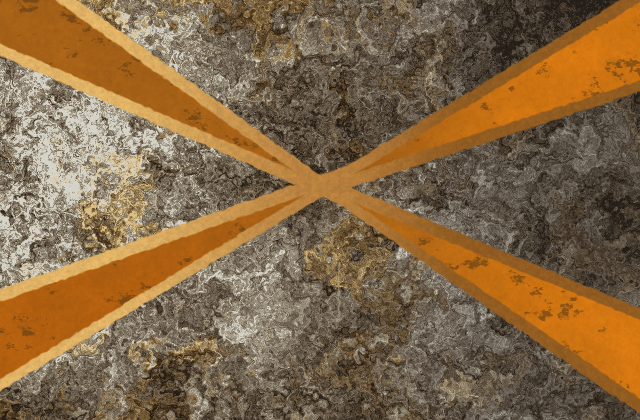
Write a Shadertoy shader that draws this background.

```glsl
// Four orange rays with gold borders cross over a mottled stone wall.
// Rays are wedges cut by two lines; the wall is warped fractal noise,
// toned by soft light fields that brighten the left and dim the right.

float hash(vec2 p) {
    vec3 h = fract(p.xyx * vec3(0.1031, 0.1030, 0.0973));
    h += dot(h, h.yzx + 33.33);
    return fract((h.x + h.y) * h.z);
}

float noise(vec2 p) {
    vec2 cell = floor(p), f = fract(p);
    f = f * f * (3.0 - 2.0 * f);
    return mix(mix(hash(cell), hash(cell + vec2(1, 0)), f.x),
               mix(hash(cell + vec2(0, 1)), hash(cell + vec2(1, 1)), f.x), f.y);
}

float fbm(vec2 p) {
    float sum = 0.0, weight = 0.3;
    for (int i = 0; i < 5; i++) {
        sum += weight * noise(p);
        p = mat2(1.6, 1.2, -1.2, 1.6) * p + 7.3;
        weight *= 0.76;
    }
    return sum / 0.933;
}

// Soft round light of the given radius
float glow(vec2 p, vec2 center, vec2 radius) {
    vec2 d = (p - center) / radius;
    return exp(-dot(d, d));
}

// Signed distance to the line from a to b, positive on its left
float side(vec2 p, vec2 a, vec2 b) {
    vec2 along = normalize(b - a);
    return along.x * (p.y - a.y) - along.y * (p.x - a.x);
}

// Wedge opening counterclockwise from first to last, negative inside
float wedge(vec2 p, vec2 apex, vec2 first, vec2 last) {
    return max(-side(p, apex, first), side(p, apex, last));
}

float cover(float d) {
    float blur = 1.1 / iResolution.y;
    return 1.0 - smoothstep(-blur, blur, d);
}

vec3 wall(vec2 p) {
    vec2 warp = vec2(fbm(p * 9.0), fbm(p * 9.0 + 31.0)) - 0.5;
    float broad = fbm(p * 5.0 + warp * 1.5);
    float flecks = fbm(p * vec2(25.0, 31.0) + warp * 9.0);
    float fine = fbm(p * 75.0 + warp * 14.0 + 50.0);

    // Large scale lighting
    float left = glow(p, vec2(0.02, 0.62), vec2(0.48, 0.38));
    float light = 0.43 + 0.25 * left
        + 0.15 * glow(p, vec2(0.88, 0.36), vec2(0.22, 0.13))
        + 0.13 * glow(p, vec2(0.30, 0.18), vec2(0.35, 0.22))
        + 0.10 * glow(p, vec2(0.45, 0.95), vec2(0.25, 0.20))
        - 0.13 * smoothstep(0.95, 1.5, p.x)
        - 0.10 * glow(p, vec2(1.35, 1.0), vec2(0.30, 0.25))
        - 0.10 * glow(p, vec2(0.74, 0.62), vec2(0.20, 0.12));
    float contrast = mix(1.0, 1.6, left) - 0.25 * smoothstep(0.9, 1.5, p.x);
    float tone = light + contrast * ((broad - 0.5) * 0.8
        + (flecks - 0.5) * 1.15 + (fine - 0.5) * 0.85);

    // Tonal ramp from crevice to chalk
    vec3 color = mix(vec3(0.15, 0.12, 0.09), vec3(0.30, 0.25, 0.19), smoothstep(0.0, 0.27, tone));
    color = mix(color, vec3(0.44, 0.39, 0.33), smoothstep(0.22, 0.5, tone));
    color = mix(color, vec3(0.61, 0.57, 0.49), smoothstep(0.45, 0.75, tone));
    color = mix(color, vec3(0.84, 0.83, 0.79), smoothstep(0.70, 1.0, tone));

    // Ochre stains, then a cooler tint on the right
    float stain = smoothstep(0.48, 0.68, fbm(p * 7.0 + 80.0 + warp * 3.0));
    color *= mix(vec3(1), vec3(1.02, 0.90, 0.66), stain * (1.0 - 0.6 * smoothstep(0.8, 1.2, p.x)));
    return color * mix(vec3(1), vec3(0.94, 0.97, 1.03), smoothstep(0.7, 1.3, p.x));
}

vec3 goldPaint(vec2 p, float grain) {
    vec3 color = mix(vec3(0.88, 0.70, 0.40), vec3(0.72, 0.50, 0.24), smoothstep(0.25, 0.80, p.x));
    color = mix(color, vec3(0.57, 0.36, 0.13), smoothstep(0.78, 1.12, p.x));
    return color * (0.88 + 0.24 * grain);
}

vec3 orangePaint(vec2 p, float grain) {
    vec3 color = mix(vec3(0.65, 0.38, 0.09), vec3(0.82, 0.46, 0.07), smoothstep(0.8, 1.3, p.x));
    color = mix(color, vec3(0.69, 0.37, 0.06), (1.0 - smoothstep(0.3, 0.6, p.y)) * (1.0 - smoothstep(0.6, 0.9, p.x)));
    color *= 0.84 + 0.18 * fbm(p * 8.0) + 0.14 * grain;
    // Worn dark blotches
    float wear = smoothstep(0.60, 0.72, fbm(p * vec2(17.0, 24.0) + 12.0));
    return mix(color, vec3(0.36, 0.23, 0.08), 0.6 * wear);
}

void mainImage(out vec4 fragColor, in vec2 fragCoord) {
    vec2 p = fragCoord / iResolution.xy * vec2(1.524, 1.0);
    float grain = fbm(p * 110.0);
    vec2 q = p + 0.004 * (vec2(noise(p * 90.0), noise(p * 90.0 + 40.0)) - 0.5);

    // Gold outer wedges overlap to form the hub
    float border = wedge(q, vec2(0.933, 0.460), vec2(0.183, 1.0), vec2(0.0, 0.867));
    border = min(border, wedge(q, vec2(0.631, 0.486), vec2(1.524, 0.782), vec2(1.478, 1.0)));
    border = min(border, wedge(q, vec2(0.980, 0.661), vec2(0.0, 0.311), vec2(0.0, 0.069)));
    border = min(border, wedge(q, vec2(0.631, 0.639), vec2(1.524, 0.014), vec2(1.524, 0.266)));

    // Orange inner wedges
    float ray = wedge(q, vec2(0.694, 0.597), vec2(0.131, 1.0), vec2(0.0, 0.895));
    ray = min(ray, wedge(q, vec2(0.849, 0.589), vec2(1.524, 0.808), vec2(1.524, 0.994)));
    ray = min(ray, wedge(q, vec2(0.726, 0.536), vec2(0.0, 0.282), vec2(0.0, 0.097)));
    ray = min(ray, wedge(q, vec2(0.849, 0.514), vec2(1.524, 0.052), vec2(1.524, 0.238)));

    vec3 color = wall(p);
    // Pale vertical scratch below the hub
    float scratch = cover(max(abs(q.x - 0.807) - 0.0015, abs(p.y - 0.31) - 0.065));
    color = mix(color, vec3(0.74, 0.69, 0.59), 0.6 * scratch);
    color = mix(color, goldPaint(p, grain), cover(border));
    color = mix(color, orangePaint(p, grain), cover(ray));
    fragColor = vec4(color, 1.0);
}
```
